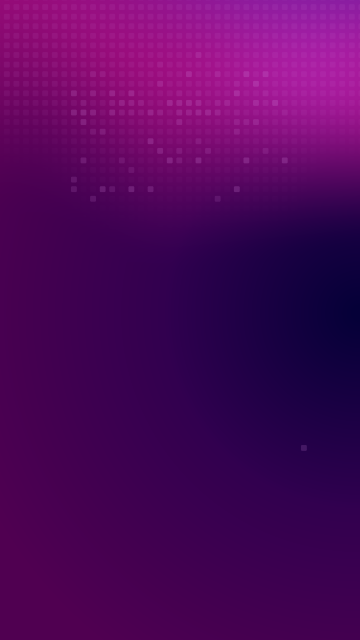
Reproduce this background procedurally as a Shadertoy shader.

```glsl
// Magenta and violet light falling from the top into a dark navy pool at right.
// Soft radial and vertical gradients form the backdrop; a repeated grid of
// rounded squares lies over the light, with hashed cells shining brighter.

const float PITCH = 0.02662;                // grid spacing, in canvas widths
const vec2 GRID_SHIFT = vec2(0.0056, 0.0064);

const vec3 NAVY    = vec3(0.020, 0.000, 0.220);
const vec3 INDIGO  = vec3(0.190, 0.000, 0.310);
const vec3 PLUM    = vec3(0.315, 0.000, 0.318);
const vec3 MAGENTA = vec3(0.610, 0.045, 0.480);
const vec3 ORCHID  = vec3(0.670, 0.115, 0.640);
const vec3 VIOLET  = vec3(0.500, 0.120, 0.640);
const vec3 LILAC   = vec3(0.800, 0.500, 0.850);

float hash(vec2 cell) {
    vec3 q = fract(cell.xyx * vec3(0.1031, 0.1030, 0.0973));
    q += dot(q, q.yzx + 33.33);
    return fract((q.x + q.y) * q.z);
}

float gaussian(float d, float radius) {
    return exp(-d * d / (radius * radius));
}

// Signed distance to a square with rounded corners
float roundedSquare(vec2 p, float halfSize, float corner) {
    vec2 d = abs(p) - halfSize + corner;
    return length(max(d, 0.0)) + min(max(d.x, d.y), 0.0) - corner;
}

// Dark pool: navy centre, then indigo, then plum
vec3 darkPool(vec2 p, vec2 centre) {
    float r = distance(p, centre);
    vec3 col = mix(NAVY, INDIGO, clamp((r - 0.02) / 0.52, 0.0, 1.0));
    return mix(col, PLUM, clamp((r - 0.52) / 0.65, 0.0, 1.0));
}

// Colours inside the light, turning violet toward the upper right
vec3 lightColour(vec2 p) {
    vec3 col = mix(MAGENTA, ORCHID, gaussian(distance(p, vec2(0.88, 0.13)), 0.32));
    float violet = (1.0 - smoothstep(-0.10, 0.20, p.y)) * smoothstep(-0.1, 1.0, p.x);
    return mix(col, VIOLET, violet);
}

// The light's lower edge hangs deeper and sharper at the right
float lightMask(vec2 p) {
    float middle = mix(0.23, 0.46, smoothstep(0.0, 0.5, p.x));
    float spread = mix(0.37, 0.23, p.x);
    return 1.0 - smoothstep(middle - spread, middle + spread, p.y);
}

// Chance that a cell shines: gathers down to one busy row, sparse below it
float shineChance(vec2 cell) {
    float above = 0.85 * exp(-0.45 * (11.0 - cell.y)) * step(cell.y, 11.5);
    float sparse = 0.11 * step(4.5, cell.y) * step(cell.y, 20.5);
    float inside = step(6.5, cell.x) * step(cell.x, 29.5);
    return max(above * step(4.5, cell.y), sparse) * inside;
}

// Opacity of the dot grid
float dotGrid(vec2 p, float pixel) {
    vec2 g = (p - GRID_SHIFT) / PITCH;
    vec2 cell = floor(g);
    float d = roundedSquare((fract(g) - 0.5) * PITCH, 0.0081, 0.0035);
    float cover = 1.0 - smoothstep(-0.6 * pixel, 0.6 * pixel, d);

    float inner = smoothstep(0.10, 0.28, p.x) * (1.0 - smoothstep(0.78, 0.92, p.x));
    float depth = mix(0.48, 0.66, inner);
    float faint = 0.09 * (1.0 - smoothstep(0.20, depth, p.y));
    float shine = step(hash(cell + 7.0), shineChance(cell));
    float bright = shine * mix(0.12, 0.24, hash(cell + 51.0));
    return cover * max(faint, bright);
}

void mainImage(out vec4 fragColor, in vec2 fragCoord) {
    // Canvas widths, measured down from the upper left corner
    vec2 p = vec2(fragCoord.x, iResolution.y - fragCoord.y) / iResolution.x;

    // Backdrop
    vec3 col = darkPool(p, vec2(1.0, 0.87));
    col = mix(col, lightColour(p), lightMask(p));

    // Dots
    col = mix(col, LILAC, dotGrid(p, 1.0 / iResolution.x));

    fragColor = vec4(col, 1.0);
}
```
